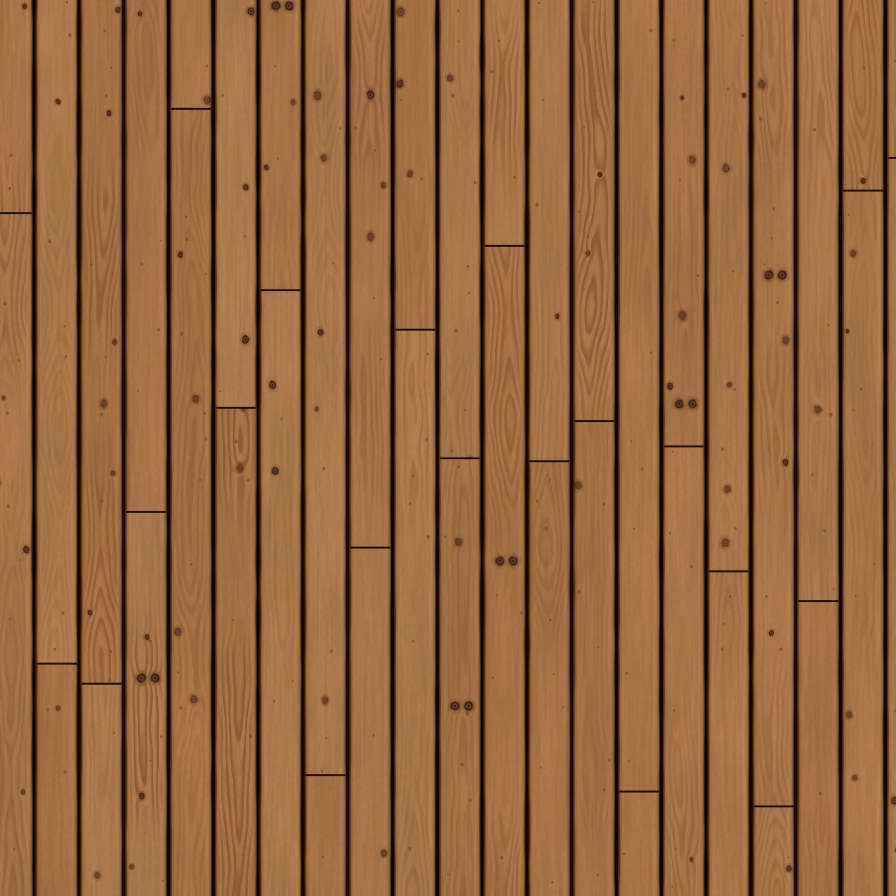
A three.js fragment shader for this texture:

```glsl
// Vertical timber cladding: twenty narrow boards with dark gaps, butt joints, flame grain and knots.
varying vec2 vUv;

const float BOARDS = 20.0;      // boards across the canvas
const float FIRST_GAP = 0.768;  // first gap, in board widths from the left

const vec3 TAN = vec3(0.665, 0.472, 0.300);
const vec3 RUSSET = vec3(0.635, 0.430, 0.260);
const vec3 LATEWOOD = vec3(0.47, 0.27, 0.14);
const vec3 KNOT_HALO = vec3(0.47, 0.29, 0.16);
const vec3 KNOT_CORE = vec3(0.20, 0.09, 0.05);
const vec3 EDGE_BROWN = vec3(0.30, 0.15, 0.07);
const vec3 GAP_BLACK = vec3(0.08, 0.01, 0.00);

float hash(vec2 p) {
  return fract(sin(dot(p, vec2(127.1, 311.7))) * 43758.5453);
}

float noise(vec2 p) {
  vec2 i = floor(p), f = fract(p);
  f = f * f * (3.0 - 2.0 * f);
  return mix(mix(hash(i), hash(i + vec2(1.0, 0.0)), f.x),
             mix(hash(i + vec2(0.0, 1.0)), hash(i + vec2(1.0, 1.0)), f.x), f.y);
}

// 1 inside a band of the given half width, fading out over soft
float band(float d, float halfWidth, float soft) {
  return 1.0 - smoothstep(halfWidth, halfWidth + soft, abs(d));
}

// Distance to a scattered knot, in knot radii; one chance per cell along the board
float knotDistance(vec2 p, float seed, float cell, float radius, float chance) {
  float id = floor(p.y / cell);
  vec2 key = vec2(seed, id + cell * 31.0);
  if (hash(key) > chance) return 9.0;
  vec2 centre = vec2(mix(0.14, 0.88, hash(key + 3.1)),
                     (id + mix(0.25, 0.75, hash(key + 7.7))) * cell);
  float r = radius * mix(0.6, 1.25, hash(key + 5.3));
  return length((p - centre) * vec2(1.0, 0.85)) / r;
}

// Two knots side by side, folded about the middle of the board
float pairDistance(vec2 p, float seed, float cell, float radius, float chance) {
  float id = floor(p.y / cell);
  vec2 key = vec2(seed + 9.4, id);
  if (hash(key) > chance) return 9.0;
  float y = (id + mix(0.3, 0.7, hash(key + 2.9))) * cell;
  return length(vec2(abs(p.x - 0.54) - 0.15, p.y - y)) / radius;
}

// Latewood lines: nested arches whose heart wanders along the board
float flameGrain(vec2 p, float seed, float bend) {
  float heart = 0.5 + 0.4 * (noise(vec2(seed * 3.7, p.y * 0.25)) - 0.5);
  float rings = 9.0 * length(vec2(p.x - heart, 0.10))
              + 5.0 * noise(vec2(seed * 7.3, p.y * 0.38))
              + 0.8 * noise(vec2(p.x * 5.0 + seed, p.y * 1.3)) + bend;
  float s = fract(rings);
  float line = smoothstep(0.25, 0.75, s) * (1.0 - smoothstep(0.82, 1.0, s));
  float patches = smoothstep(0.25, 0.70, noise(vec2(seed * 5.1, p.y * 0.28)));
  return line * patches * band(p.x - 0.5, 0.24, 0.22);
}

vec3 boardColor(vec2 p, float seed) {
  float pairKnot = pairDistance(p, seed, 3.0, 0.125, 0.05);
  float knot = min(pairKnot, knotDistance(p, seed, 1.7, 0.085, 0.32));
  float pin = knotDistance(p, seed + 50.0, 0.65, 0.035, 0.28);

  // Board tone, broad stains and fine fibres
  float figure = hash(vec2(seed, 4.2));
  vec3 col = mix(TAN, RUSSET, 0.75 * hash(vec2(seed, 8.6)));
  col *= 0.965 + 0.07 * noise(vec2(p.x * 2.0 + seed, p.y * 0.5));
  col *= 0.965 + 0.07 * noise(vec2(p.x * 22.0 + seed * 13.0, p.y * 1.2));
  col *= 0.98 + 0.04 * noise(p * vec2(30.0, 12.0) + seed);

  float grain = flameGrain(p, seed, 1.5 * exp(-knot));
  col = mix(col, LATEWOOD, grain * mix(0.12, 0.62, figure * figure));

  // Knots: brown halo, ringed dark core, and small pin marks
  float rim = 0.25 * noise(p * 14.0);
  float core = band(knot + rim, 0.65, 0.5);
  float rings = 0.75 + 0.25 * cos(knot * 9.0);
  float darkness = mix(0.55, 0.95, step(pairKnot, 3.0));
  darkness = max(darkness, 0.9 * step(0.6, hash(vec2(seed, floor(p.y / 1.7)))));
  col = mix(col, KNOT_HALO, 0.65 * band(knot + rim, 0.8, 1.0));
  col = mix(col, KNOT_CORE, core * rings * darkness);
  return mix(col, KNOT_HALO, 0.7 * band(pin, 0.5, 0.8));
}

void main() {
  vec2 p = vUv * BOARDS - vec2(FIRST_GAP, 0.0);
  float board = floor(p.x);
  float u = fract(p.x);

  // One butt joint per board; the lengths on either side differ
  float joint = BOARDS * mix(0.10, 0.95, hash(vec2(board, 17.3)));
  float seed = board + 37.0 * step(joint, p.y);
  vec3 col = boardColor(vec2(u, p.y), seed);

  // Rounded board edges with a faint chamfer line on the right
  float gap = u - step(0.5, u);
  col *= 1.0 + 0.035 * band(u - 0.85, 0.02, 0.04);
  col *= 1.0 - 0.16 * band(gap, 0.05, 0.10);

  // Joint line, then the uneven gap between boards
  col = mix(col, GAP_BLACK, 0.9 * band(p.y - joint, 0.010, 0.024));
  float wear = 0.018 * noise(vec2(floor(p.x + 0.5) * 9.0, p.y * 1.6));
  col = mix(col, EDGE_BROWN, band(gap, 0.028 + wear, 0.050));
  col = mix(col, GAP_BLACK, band(gap + 0.006, 0.014 + 0.5 * wear, 0.030));

  gl_FragColor = vec4(col, 1.0);
}
```
